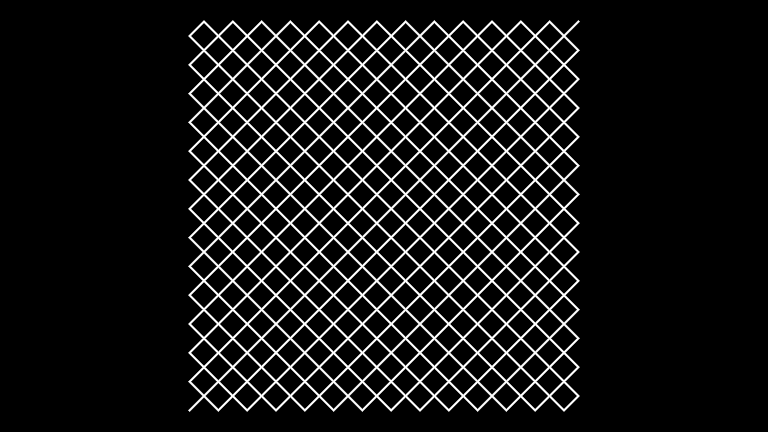
Reproduce this pattern procedurally as a WebGL 2 fragment shader.

```glsl
#version 300 es
precision highp float;
// A square diagonal lattice of thin white lines on black, centered on the canvas.
// Two families of 45 degree lines are measured by distance to the nearest line;
// at the square's borders the lines turn back, leaving a zigzag outline.

uniform vec2 u_resolution;
out vec4 fragColor;

// Distance to the nearest of both line families, in half-diamond units.
float latticeDistance(vec2 p) {
  vec2 diagonals = 0.5 * vec2(p.x - p.y, p.x + p.y);
  vec2 offset = abs(fract(diagonals + 0.5) - 0.5);
  return sqrt(2.0) * min(offset.x, offset.y);
}

void main() {
  // The square spans 27 half diamonds (13.5 repeats) and 0.9 of the height.
  float halfDiamonds = 27.0;
  float unit = 0.9 * u_resolution.y / halfDiamonds;
  vec2 p = (gl_FragCoord.xy - 0.5 * u_resolution) / unit + 0.5 * halfDiamonds;

  // Beyond the border the distance keeps growing, which gives mitered turns.
  vec2 inside = clamp(p, 0.0, halfDiamonds);
  vec2 beyond = abs(p - inside);
  float d = latticeDistance(inside) + (beyond.x + beyond.y) / sqrt(2.0);

  // Line width is a share of the canvas height; edges blend over one pixel.
  float halfWidth = 0.5 * 0.0049 * u_resolution.y;
  float line = clamp(halfWidth - d * unit + 0.5, 0.0, 1.0);
  fragColor = vec4(vec3(line), 1.0);
}
```
